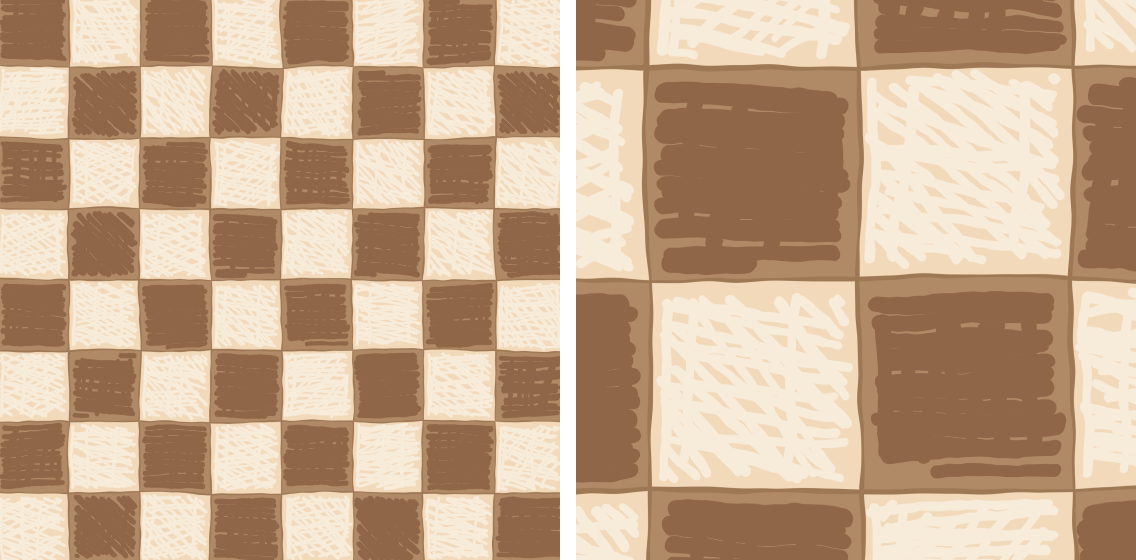
Left: the whole. Right: its middle third, enlarged.
Write a WebGL 2 fragment shader that draws this pattern.

```glsl
#version 300 es
precision highp float;
// Hand-scribbled checkerboard, about eight squares each way, on a wobbly grid.
// Every square has a flat base colour and is filled with rows of jittered
// capsule strokes: broad and dense in dark squares, thin and crossed in light.
uniform vec2 u_resolution;
out vec4 outColor;

const vec3 DARK_INK   = vec3(0.56, 0.40, 0.28);
const vec3 DARK_BASE  = vec3(0.69, 0.54, 0.40);
const vec3 LIGHT_INK  = vec3(0.97, 0.92, 0.85);
const vec3 LIGHT_BASE = vec3(0.95, 0.85, 0.73);
const vec3 OUTLINE    = vec3(0.62, 0.47, 0.33);

const float PITCH = 0.1267;              // square size on the canvas
const vec2 GRID_CENTER = vec2(0.503, 0.5);

float hash(vec2 p) {
  vec3 q = fract(vec3(p.xyx) * 0.1031);
  q += dot(q, q.yzx + 33.33);
  return fract((q.x + q.y) * q.z);
}

float noise(vec2 p) {
  vec2 i = floor(p), f = fract(p);
  f = f * f * (3.0 - 2.0 * f);
  return mix(mix(hash(i), hash(i + vec2(1, 0)), f.x),
             mix(hash(i + vec2(0, 1)), hash(i + vec2(1, 1)), f.x), f.y);
}

// Pair of smooth offsets in -0.5..0.5
vec2 wobble(vec2 p) {
  return vec2(noise(p + 17.0), noise(p + 71.0)) - 0.5;
}

float capsule(vec2 p, vec2 a, vec2 b, float halfWidth) {
  vec2 ab = b - a, ap = p - a;
  return length(ap - ab * clamp(dot(ap, ab) / dot(ab, ab), 0.0, 1.0)) - halfWidth;
}

// Distance to uneven parallel strokes spanning a box of half size reach
float hatch(vec2 p, float angle, int count, float halfWidth, float reach,
            float tilt, float ragged, vec2 seed) {
  float span = reach * (abs(sin(angle)) + abs(cos(angle))) * 0.99;
  float nearest = 1.0;
  for (int i = 0; i < count; i++) {
    vec2 key = seed + vec2(float(i) * 3.7, float(i) * 1.3);
    float a = angle + tilt * (hash(key) - 0.5) + 0.003;
    vec2 dir = vec2(cos(a), sin(a)), normal = vec2(-dir.y, dir.x);
    float slot = (float(i) + 0.5 + 0.8 * (hash(key + 5.1) - 0.5)) / float(count);
    vec2 mid = normal * mix(-span, span, slot);
    // Clip the stroke's line to the box
    vec2 center = -mid / dir, extent = reach / abs(dir);
    vec2 enter = center - extent, leave = center + extent;
    float from = max(enter.x, enter.y) + ragged * hash(key + 9.2);
    float to = min(leave.x, leave.y) - ragged * hash(key + 13.4);
    if (to > from + 0.01) {
      float w = halfWidth * mix(0.85, 1.15, hash(key + 21.7));
      nearest = min(nearest, capsule(p, mid + dir * from, mid + dir * to, w));
    }
  }
  return nearest;
}

// Broad, nearly horizontal strokes that leave only slits
float darkScribble(vec2 p, vec2 seed) {
  float slanted = step(0.72, hash(seed + 2.0));
  float angle = mix(0.12 * (hash(seed + 3.0) - 0.6), -0.75, slanted);
  float halfWidth = mix(0.033, 0.045, hash(seed + 4.0));
  int count = 14 + int(5.0 * slanted);
  float rows = hatch(p, angle, count, halfWidth, 0.425, 0.10, 0.06, seed);
  float cover = hatch(p, 1.45, 8, 0.035, 0.40, 0.25, 0.25, seed + 40.0);
  return min(rows, cover);
}

// Two crossing layers of thin strokes
float lightScribble(vec2 p, vec2 seed) {
  float first = mix(-0.95, 0.15, hash(seed + 6.0));
  float second = first + mix(0.35, 1.1, hash(seed + 7.0));
  float under = hatch(p, first, 17, 0.022, 0.445, 0.28, 0.08, seed + 60.0);
  float over = hatch(p, second, 13, 0.021, 0.435, 0.35, 0.14, seed + 90.0);
  float side = hatch(p, 1.5, 2, 0.022, 0.435, 0.15, 0.10, seed + 120.0);
  float edge = capsule(p, vec2(-0.43, -0.42), vec2(-0.42, 0.42), 0.022);
  return min(min(under, over), min(side, edge));
}

void main() {
  vec2 uv = gl_FragCoord.xy / u_resolution;
  float pixel = 1.0 / (PITCH * min(u_resolution.x, u_resolution.y));

  // Wobbly grid; the odd squares are dark
  vec2 grid = (uv - GRID_CENTER) / PITCH + 4.0;
  grid += 0.055 * wobble(grid * 1.3) + 0.014 * wobble(grid * 7.0);
  vec2 cell = floor(grid);
  vec2 local = grid - cell - 0.5;
  bool isDark = mod(cell.x + cell.y, 2.0) > 0.5;
  vec2 seed = cell * vec2(7.31, 11.17) + 130.0;

  // Scribble, bent a little and set slightly off center
  vec2 shift = 0.03 * (vec2(hash(seed + 1.0), hash(seed + 8.0)) - 0.5);
  vec2 bent = local + shift + 0.035 * wobble(grid * 4.0) + 0.008 * wobble(grid * 22.0);
  float scribble = isDark ? darkScribble(bent, seed) : lightScribble(bent, seed);
  float ink = 1.0 - smoothstep(-0.7 * pixel, 0.7 * pixel, scribble);
  vec3 color = isDark ? mix(DARK_BASE, DARK_INK, ink) : mix(LIGHT_BASE, LIGHT_INK, ink);

  // Thin uneven outline along the grid
  float border = 0.5 - max(abs(local.x), abs(local.y));
  float lineHalf = 0.006 + 0.008 * noise(grid * 5.0);
  color = mix(OUTLINE, color, smoothstep(-0.7 * pixel, 0.7 * pixel, border - lineHalf));
  outColor = vec4(color, 1.0);
}
```
